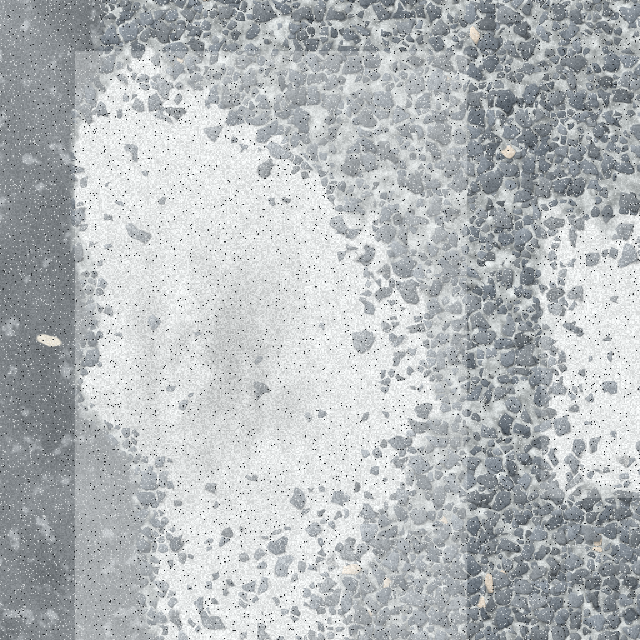
Reproduce this texture procedurally as a WebGL 2 fragment shader.

```glsl
#version 300 es
precision highp float;
// Weathered concrete: grey pebbles, flaking white paint, pale panels and fine speckle.

uniform vec2 u_resolution;
out vec4 outColor;

const vec3 STONE = vec3(0.485, 0.51, 0.53);
const vec3 MORTAR = vec3(0.74, 0.76, 0.76);
const vec3 PAINT = vec3(0.90, 0.91, 0.91);
const vec3 SLAB = vec3(0.49, 0.51, 0.525);
const vec3 TAN = vec3(0.82, 0.76, 0.68);
const vec3 VEIL = vec3(0.93, 0.94, 0.94);
const float GRAIN_CELLS = 512.0;

struct Pebble { float edge; float id; vec2 offset; vec2 centre; };

float hash(vec2 p) {
  vec3 q = fract(p.xyx * 0.1031);
  q += dot(q, q.yzx + 33.33);
  return fract((q.x + q.y) * q.z);
}

float noise(vec2 p) {
  vec2 i = floor(p), f = fract(p);
  f = f * f * (3.0 - 2.0 * f);
  return mix(mix(hash(i), hash(i + vec2(1, 0)), f.x),
             mix(hash(i + vec2(0, 1)), hash(i + vec2(1, 1)), f.x), f.y);
}

float fbm(vec2 p) {
  float sum = 0.0, amp = 0.5;
  for (int i = 0; i < 4; i++) {
    sum += amp * noise(p);
    p = mat2(1.6, 1.2, -1.2, 1.6) * p + 17.3;
    amp *= 0.5;
  }
  return sum / 0.9375;
}

float box(vec2 p, vec2 lo, vec2 hi) {
  vec2 d = min(p - lo, hi - p);
  return smoothstep(-0.001, 0.001, min(d.x, d.y));
}

float paintLeft(float y) {
  return 0.12 + 0.125 * (1.0 - smoothstep(0.24, 0.42, y))
       + 0.04 * exp(-pow((y - 0.52) / 0.1, 2.0)) + 0.07 * smoothstep(0.78, 0.92, y);
}

// Signed depth inside the painted areas, with ragged borders
float paintDepth(vec2 p) {
  float right = mix(0.52, 0.69, smoothstep(0.0, 0.4, p.y))
              - 1.7 * pow(max(p.y - 0.42, 0.0), 1.85);
  float main = min(min((p.x - paintLeft(p.y)) * 2.5, right - p.x), 0.9 - p.y);
  float side = min(p.x - 0.855, min(p.y - 0.225, 0.655 - p.y));
  return max(main, side) + 0.10 * (fbm(p * 22.0) - 0.5);
}

// Nearest cell of a jittered grid, with the gap to its neighbour
Pebble nearestPebble(vec2 p, float scale, float seed) {
  vec2 q = p * scale + 0.45 * vec2(noise(p * scale * 1.7), noise(p * scale * 1.7 + 41.0));
  vec2 cell = floor(q);
  float first = 9.0, second = 9.0;
  Pebble s = Pebble(0.0, 0.0, vec2(0), p);
  for (int y = -1; y <= 1; y++)
  for (int x = -1; x <= 1; x++) {
    vec2 c = cell + vec2(x, y);
    vec2 site = c + 0.1 + 0.8 * vec2(hash(c + seed), hash(c + seed + 57.0));
    float d = length(q - site);
    if (d < first) {
      second = first;
      first = d;
      s = Pebble(0.0, hash(c + seed + 113.0), q - site, site / scale);
    } else second = min(second, d);
  }
  s.edge = min(second - first, 1.15 - 1.5 * first);
  return s;
}

vec3 layPebbles(vec3 base, vec2 p, float scale, float seed, float amount) {
  Pebble s = nearestPebble(p, scale, seed);
  float depth = paintDepth(s.centre);
  float density = mix(0.85, 0.02, smoothstep(-0.04, 0.11, depth));
  density += 0.25 * (1.0 - smoothstep(0.1, 0.3, p.y)) + 0.5 * (noise(s.centre * 14.0) - 0.5) * smoothstep(0.16, 0.0, depth);
  float present = step(fract(s.id * 37.0), density * amount);
  float gap = 0.08 + 0.22 * fract(s.id * 91.0);
  float body = smoothstep(gap, gap + 0.1, s.edge) * present;
  float rim = smoothstep(gap - 0.12, gap, s.edge) * (1.0 - smoothstep(gap + 0.05, gap + 0.2, s.edge)) * present;
  float relief = dot(s.offset, vec2(-0.5, 0.8));
  vec3 tint = mix(STONE, TAN, step(0.985, s.id));
  tint += 0.17 * (s.id - 0.45) + 0.16 * relief + 0.12 * (fbm(p * 110.0) - 0.5);
  tint += vec3(-0.012, 0.0, 0.018) * fract(s.id * 17.0);
  return mix(base, tint, body * 0.93) * (1.0 - rim * (0.13 - 0.3 * relief));
}

// One round speck per chosen grain cell
float specks(vec2 p, float chance, float seed) {
  vec2 q = p * GRAIN_CELLS;
  float dotShape = 1.0 - smoothstep(0.35, 0.7, length(fract(q) - 0.5));
  return dotShape * step(hash(floor(q) + seed), chance);
}

void main() {
  vec2 p = gl_FragCoord.xy / u_resolution;
  float depth = paintDepth(p);
  float painted = smoothstep(-0.008, 0.012, depth);

  // Mortar and paint, with soft dirt stains
  vec3 mortar = MORTAR + 0.5 * (fbm(p * 85.0) - 0.5);
  float stain = exp(-dot((p - vec2(0.34, 0.42)) * vec2(7.0, 5.5), (p - vec2(0.34, 0.42)) * vec2(7.0, 5.5)));
  vec3 paint = PAINT - 0.24 * stain * smoothstep(0.25, 0.7, fbm(p * vec2(22.0, 11.0)));
  paint += 0.08 * (fbm(p * 60.0) - 0.5);
  vec3 color = mix(mortar, paint, painted);

  // Two sizes of pebbles
  color = layPebbles(color, p, 72.0, 19.0, 0.7);
  color = layPebbles(color, p, 37.0, 3.0, 0.8);

  // Smooth slab along the left
  float bare = smoothstep(0.015, 0.035, paintLeft(p.y) - p.x + 0.05 * (fbm(p * 28.0) - 0.5));
  bare = max(bare, 1.0 - smoothstep(0.105, 0.118, p.x)) * (1.0 - painted);
  vec3 slab = SLAB + 0.16 * (fbm(p * vec2(14.0, 9.0)) - 0.5) + 0.10 * smoothstep(0.6, 1.0, p.y) * (1.0 - p.x * 8.0);
  slab += 0.18 * smoothstep(0.62, 0.8, fbm(p * 48.0));
  color = mix(color, slab, bare);
  vec2 chip = (p - vec2(0.077, 0.468)) * mat2(0.95, -0.3, 0.3, 0.95) / vec2(0.02, 0.009);
  color = mix(color, vec3(0.91, 0.89, 0.84), 1.0 - smoothstep(0.8, 1.1, length(chip) + 0.4 * (noise(p * 90.0) - 0.5)));

  // Pale panels
  float veil = 0.36 * box(p, vec2(0.117, -0.1), vec2(0.73, 0.92));
  veil += 0.28 * box(p, vec2(0.845, 0.222), vec2(1.1, 0.66));
  color = mix(color, VEIL, veil);

  // Fine grain, pale specks and dark specks
  float grain = hash(floor(p * GRAIN_CELLS) + 7.0) - 0.5;
  color += grain * mix(0.10, 0.16, painted);
  color = mix(color, vec3(0.90, 0.91, 0.91), 0.8 * specks(p, 0.055, 211.0));
  color = mix(color, vec3(0.13, 0.14, 0.15), specks(p, 0.017, 389.0));
  outColor = vec4(clamp(color, 0.0, 1.0), 1.0);
}
```
